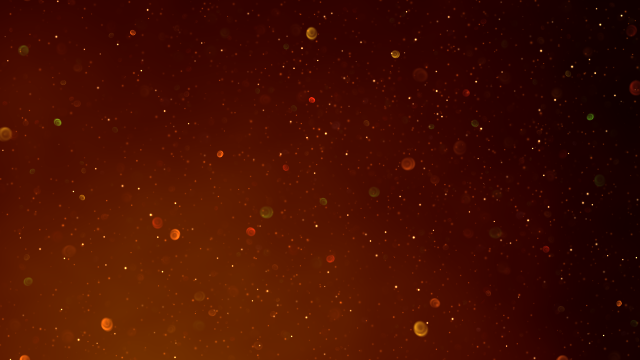
A Shadertoy shader for this background:

```glsl
// Glowing amber haze with drifting glitter: a warm light field fades to a dark
// right edge, and jittered cell grids scatter sparks, dust and lens discs on it.
// Every grain stays inside its own cell, so one lookup per layer is enough.

// Haze, in fractions of the canvas
const vec2  GLOW_CENTRE  = vec2(0.27, 0.0);
const vec2  GLOW_SIZE    = vec2(0.52, 0.86);
const float BASE_LIGHT   = 0.12;
const float GLOW_LIGHT   = 0.325;
const float EDGE_SHADE   = 0.07;
const float MOTTLE       = 0.013;

// Grains, in canvas heights
const vec2  DISC_RADII   = vec2(0.009, 0.024);
const vec2  BLUR_RADII   = vec2(0.007, 0.020);
const float SPARK_RADIUS = 0.0024;
const float DUST_RADIUS  = 0.0030;
const vec2  SWARM_CENTRE = vec2(0.70, 0.60);

const vec3 SPARK_TINT = vec3(1.0, 0.78, 0.42);
const vec3 DUST_TINT  = vec3(0.60, 0.27, 0.05);
const vec3 ORANGE     = vec3(0.66, 0.31, 0.06);
const vec3 OLIVE      = vec3(0.52, 0.46, 0.07);
const vec3 GREEN      = vec3(0.22, 0.56, 0.08);
const vec3 RED        = vec3(0.72, 0.14, 0.05);
const vec3 SILVER     = vec3(0.50, 0.52, 0.66);

vec4 hash4(vec2 cell) {
    vec4 h = fract(cell.xyxy * vec4(0.1031, 0.1030, 0.0973, 0.1099));
    h += dot(h, h.wzxy + 33.33);
    return fract((h.xxyz + h.yzzw) * h.zywx);
}

mat2 turn(float angle) {
    float c = cos(angle), s = sin(angle);
    return mat2(c, s, -s, c);
}

// Layered, turned sines: a smooth cloudy value around zero
float cloud(vec2 p) {
    float sum = 0.0, weight = 1.0;
    for (int i = 0; i < 4; i++) {
        sum += weight * sin(p.x + 1.7 * sin(p.y)) * cos(p.y * 0.8);
        p = turn(1.1) * p * 1.8 + 2.3;
        weight *= 0.65;
    }
    return sum;
}

vec3 haze(vec2 uv, vec2 p) {
    vec2 d = (uv - GLOW_CENTRE) / GLOW_SIZE;
    vec2 side = (uv - vec2(0.03, 0.78)) / vec2(0.12, 0.20);
    float light = BASE_LIGHT + GLOW_LIGHT * exp(-dot(d, d));
    light += 0.05 * exp(-dot(side, side));
    light -= EDGE_SHADE * smoothstep(0.72, 1.0, uv.x);
    light += MOTTLE * cloud(p * 6.0);
    float warm = max(light - 0.13, 0.0);
    return vec3(light, 1.8 * warm * warm, 0.0);
}

vec3 discTint(float pick) {
    vec3 tint = mix(ORANGE, OLIVE, step(0.36, pick));
    tint = mix(tint, RED, step(0.62, pick));
    tint = mix(tint, GREEN, step(0.74, pick));
    return mix(tint, SILVER, step(0.94, pick));
}

// Offset from this cell's grain, keeping a margin to the cell walls
vec2 grainOffset(vec2 grid, vec2 jitter, float margin) {
    return fract(grid) - mix(vec2(margin), vec2(1.0 - margin), jitter);
}

// Point-like grains with a soft core; brightness is skewed towards faint
float points(vec2 p, float cells, float share, float radius, float skew) {
    vec2 grid = turn(0.4) * p * cells + cells * 3.0;
    vec2 cell = floor(grid);
    vec4 h = hash4(cell), k = hash4(cell + 31.0);
    float size = max(radius * mix(0.65, 1.2, h.w), 0.55 / iResolution.y);
    vec2 q = grainOffset(grid, h.xy, min(2.0 * size * cells, 0.4)) / cells;
    return step(h.z, share) * pow(k.x, skew) * exp(-dot(q, q) / (size * size));
}

// Out-of-focus discs with a brighter lit side, a rim and fine inner rings
vec3 discs(vec2 p, float cells, float share, vec2 radii, float softness, float skew) {
    vec2 grid = turn(0.7) * p * cells + cells * 5.0;
    vec2 cell = floor(grid);
    vec4 h = hash4(cell), k = hash4(cell + 57.0);
    float radius = mix(radii.x, radii.y, k.x * k.x);
    vec2 q = grainOffset(grid, h.xy, min(1.35 * radius * cells, 0.45)) / cells;
    q = turn(6.28 * k.y) * q / radius;
    q.x *= 1.0 + 0.2 * k.z;
    float d = length(q);
    float edge = max(softness, 1.0 / (radius * iResolution.y));
    float body = 1.0 - smoothstep(1.0 - edge, 1.0 + 0.3 * edge, d);
    float rim = mix(0.65, 1.0, smoothstep(0.3, 0.9, d));
    float rings = 1.0 + 0.2 * sin(9.0 * d + 5.0 * q.y + 6.28 * k.z);
    float lit = 0.8 + 0.5 * q.x;
    float strength = step(h.z, share) * mix(0.12, 1.0, pow(k.w, skew));
    return discTint(h.w) * body * rim * rings * lit * strength;
}

void mainImage(out vec4 fragColor, in vec2 fragCoord) {
    vec2 uv = fragCoord / iResolution.xy;
    vec2 p = fragCoord / iResolution.y;
    vec2 away = (uv - SWARM_CENTRE) / vec2(0.26, 0.45);
    float swarm = mix(0.4, 1.0, exp(-dot(away, away))) * (1.0 + 0.3 * cloud(p * 5.0 + 3.0));

    vec3 color = haze(uv, p);
    color += 0.18 * discs(p, 15.0, 0.6, BLUR_RADII, 0.6, 2.0) * vec3(1.0, 0.7, 0.5);
    color += 0.13 * discs(p + 4.1, 28.0, 0.6 * swarm, BLUR_RADII * 0.6, 0.8, 1.5) * vec3(1.0, 0.7, 0.5);
    color += 1.05 * discs(p + 2.7, 9.0, 0.46, DISC_RADII, 0.3, 2.2);
    color += 0.50 * DUST_TINT * points(p, 40.0, 0.55 * swarm, DUST_RADIUS, 2.2);
    color += 0.75 * DUST_TINT * points(p + 1.9, 58.0, 0.45 * swarm, DUST_RADIUS * 0.8, 2.6);
    color += 1.60 * SPARK_TINT * points(p + 7.3, 23.0, 0.50 * swarm, SPARK_RADIUS, 1.8);
    fragColor = vec4(clamp(color, 0.0, 1.0), 1.0);
}
```
